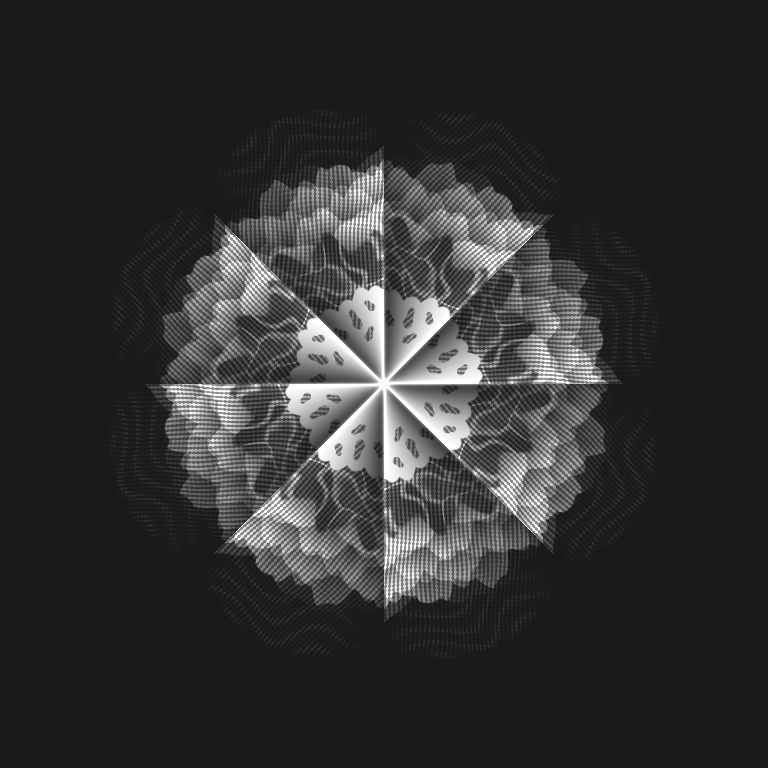
This pattern is drawn by a WebGL 1 fragment shader. Its source:

```glsl
precision highp float;
uniform vec2 u_resolution;

const float PI = 3.14159265;
const float SECTORS = 8.0;
const float BACKGROUND = 0.10;

vec2 hash2(vec2 p) {
  return fract(sin(vec2(dot(p, vec2(127.1, 311.7)), dot(p, vec2(269.5, 183.3)))) * 43758.5);
}

// Distances to the nearest and second nearest cell points
vec2 cellular(vec2 p) {
  vec2 cell = floor(p);
  vec2 nearest = vec2(8.0);
  for (int y = -1; y <= 1; y++) {
    for (int x = -1; x <= 1; x++) {
      vec2 id = cell + vec2(float(x), float(y));
      float d = length(id + hash2(id) - p);
      nearest.y = min(nearest.y, max(nearest.x, d));
      nearest.x = min(nearest.x, d);
    }
  }
  return nearest;
}

float waves(vec2 p) {
  return sin(p.x + 1.7 * sin(p.y * 0.7)) * 0.6 + sin(p.y * 1.3 + 1.4 * sin(p.x * 0.9)) * 0.4;
}

float scallop(float t, float lobes, float phase) {
  return abs(sin(PI * (t * lobes + phase)));
}

float inside(float edge, float r, float blur) {
  return 1.0 - smoothstep(edge - blur, edge + blur, r);
}

// Soft ellipse in a frame turned by an angle
float leaf(vec2 p, vec2 center, vec2 size, float turn) {
  vec2 q = p - center;
  float c = cos(turn), s = sin(turn);
  q = vec2(c * q.x + s * q.y, c * q.y - s * q.x) / size;
  return 1.0 - smoothstep(0.75, 1.1, length(q) + 0.15 * sin(q.x * 5.0));
}

vec2 fromPolar(float r, float t) {
  float a = t * 2.0 * PI / SECTORS;
  return r * vec2(cos(a), sin(a));
}

// Fine dots on bent rows
float stipple(vec2 p, float pitch) {
  vec2 q = p + 0.003 * vec2(waves(p * 45.0), waves(p.yx * 38.0));
  vec2 s = sin(q * 2.0 * PI / pitch);
  return smoothstep(-0.5, 0.7, s.y + 0.45 * s.x);
}

// Shaded centre with small dark leaves
float coreLight(vec2 p, float r, float t, float dots) {
  float light = mix(1.0, 0.18, pow(t, 0.5 + r * 8.0));
  float marks = leaf(p, fromPolar(0.090, 0.53), vec2(0.015, 0.006), 0.5);
  marks = max(marks, leaf(p, fromPolar(0.067, 0.37), vec2(0.011, 0.005), -0.3));
  marks = max(marks, leaf(p, fromPolar(0.085, 0.90), vec2(0.012, 0.006), 1.1));
  marks = max(marks, leaf(p, fromPolar(0.103, 0.22), vec2(0.009, 0.005), 0.8));
  return light * (1.0 - marks * mix(0.55, 0.25, dots));
}

// Dark ring crossed by pale veins and bent hatching
float ringLight(vec2 p, float t, float dots) {
  vec2 cells = cellular(p * 27.0 + 0.5 * waves(p * 50.0));
  float vein = 1.0 - smoothstep(0.02, 0.20, cells.y - cells.x);
  float cloud = 0.5 + 0.5 * waves(p * 60.0);
  float light = mix(0.30, 0.16, t) + 0.12 * cloud + vein * mix(0.42, 0.10, t);
  return light * mix(0.55, 1.1, dots);
}

// Overlapping translucent sheets with wavy rims
float sheetLight(float r, float t, float dots, float blur) {
  float light = 0.20;
  for (int i = 0; i < 5; i++) {
    float k = float(i);
    float rim = 0.205 + 0.019 * k + 0.014 * sin(t * (9.0 + 2.0 * k) + k * 2.3);
    rim += 0.009 * scallop(t, 4.0 + k, k * 0.37);
    float body = inside(rim, r, blur) * smoothstep(rim - 0.075, rim, r);
    light += body * (0.22 + 0.05 * sin(k * 2.1));
  }
  light *= mix(1.45, 0.58, pow(t, 0.65));
  return min(light, 0.95) * mix(0.62, 1.12, dots);
}

// Faint curling threads beyond the rim
float wispLight(vec2 p, float r, float t, float dots) {
  float reach = 0.335 + 0.032 * sin(PI * t) + 0.006 * scallop(t, 5.0, 0.2);
  float threads = pow(0.5 + 0.5 * sin(r * 240.0 + 5.0 * waves(p * 32.0)), 3.0);
  float fade = smoothstep(0.0, 0.12, t) * (1.0 - smoothstep(0.65, 1.0, t));
  return inside(reach, r, 0.008) * fade * (0.02 + 0.06 * threads) * dots;
}

void main() {
  float scale = min(u_resolution.x, u_resolution.y);
  vec2 uv = (gl_FragCoord.xy - 0.5 * u_resolution) / scale;
  float blur = 1.0 / scale;
  float r = length(uv);
  float turn = atan(uv.y, uv.x + step(r, 0.00001)) * SECTORS / (2.0 * PI);
  float t = fract(turn);
  vec2 p = fromPolar(r, t);
  float dots = stipple(p, 0.0056);

  // Nested outlines, from the rim to the centre
  float rim = 0.278 + 0.034 * exp(-14.0 * t) + 0.018 * smoothstep(0.15, 0.5, t);
  rim += 0.008 * scallop(t, 6.0, 0.0) - 0.008 * smoothstep(0.6, 1.0, t);
  float ringRim = 0.178 + 0.025 * t + 0.014 * sin(t * 15.0 + 0.5) + 0.008 * scallop(t, 5.0, 0.3);
  float coreRim = 0.117 + 0.008 * scallop(t, 4.0, 0.15) + 0.006 * sin(t * 7.0);

  float light = BACKGROUND + wispLight(p, r, t, dots);
  light = mix(light, sheetLight(r, t, dots, blur), inside(rim, r, blur * 1.5));
  light = mix(light, ringLight(p, t, dots), inside(ringRim, r, 0.004));
  light = mix(light, coreLight(p, r, t, dots), inside(coreRim, r, blur * 1.5));

  // Bright spokes and centre
  float spoke = r * sin(min(t, 1.0 - t) * 2.0 * PI / SECTORS);
  light += 0.75 * exp(-spoke / 0.0016) * (1.0 - smoothstep(0.03, 0.24, r));
  light += exp(-r / 0.006);
  gl_FragColor = vec4(vec3(clamp(light, BACKGROUND, 1.0)), 1.0);
}
```
